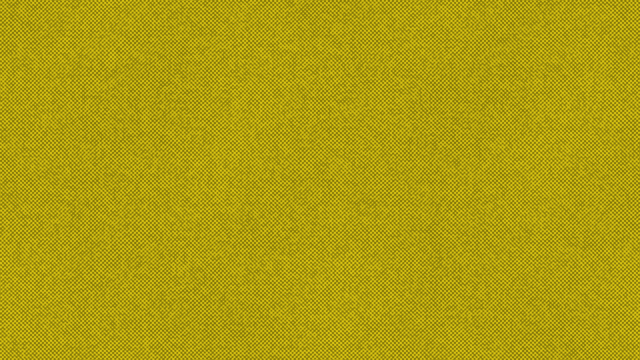
Write a WebGL 2 fragment shader that draws this texture.

```glsl
#version 300 es
precision highp float;
// Fine yellow woven cloth: a smooth checker of raised and sunken stitches.
// Cellular wear at the corners joins neighbours into short diagonal strokes;
// layered sines make the yarns wander and leave faint broad tone changes.

uniform vec2 u_resolution;
out vec4 outColor;

const float REPEATS_DOWN = 90.0;    // one repeat is two threads
const vec3 DYE = vec3(1.0, 0.902, 0.08);
const float MEAN_TONE = 0.683;
const float RELIEF = 0.165;         // raised to mean brightness
const float FIRMNESS = 1.6;         // flatness of stitch tops
const float JOIN_WEAR = 0.55;       // strength of diagonal joins
const float YARN_WEAR = 0.012;      // variation between whole yarns
const float WANDER = 0.10;          // yarn drift, in repeats
const float BLOTCH = 0.007;         // broad uneven dye
const float PI = 3.14159;

float hash(vec2 p) {
    vec3 q = fract(p.xyx * vec3(0.1031, 0.1030, 0.0973));
    q += dot(q, q.yzx + 33.33);
    return fract((q.x + q.y) * q.z);
}

// Smooth random values, one for each stitch corner, from -0.5 to 0.5
float cornerWear(vec2 p) {
    vec2 cell = floor(p);
    vec2 f = smoothstep(0.0, 1.0, fract(p));
    float low = mix(hash(cell), hash(cell + vec2(1, 0)), f.x);
    float high = mix(hash(cell + vec2(0, 1)), hash(cell + vec2(1, 1)), f.x);
    return mix(low, high, f.y) - 0.5;
}

// Relief of the cloth from -1 to 1, with p measured in threads
float weave(vec2 p) {
    float checker = sin(PI * p.x) * sin(PI * p.y);
    float height = FIRMNESS * (checker + JOIN_WEAR * cornerWear(p));
    return tanh(height) / tanh(FIRMNESS);
}

// Slow dye variation, with p in canvas heights
float blotches(vec2 p) {
    float tone = sin(p.x * 7.1 + 1.4 * sin(p.y * 5.3)) * sin(p.y * 6.2 + 0.8);
    return tone + 0.6 * sin(p.x * 13.7 - p.y * 4.1 + 2.0);
}

void main() {
    vec2 p = gl_FragCoord.xy / u_resolution.y;

    // Threads drift gently across the cloth
    vec2 drift = sin(p.yx * vec2(23.0, 19.0) + 2.0 * sin(p * 11.0));
    vec2 threads = 2.0 * (p * REPEATS_DOWN + WANDER * drift);

    vec2 yarn = floor(threads);
    float warp = hash(vec2(yarn.x, 911.0)) - 0.5;
    float weft = hash(vec2(577.0, yarn.y)) - 0.5;

    float tone = MEAN_TONE + RELIEF * weave(threads);
    tone += (warp + weft) * YARN_WEAR + BLOTCH * blotches(p);
    outColor = vec4(DYE * clamp(tone, 0.0, 1.0), 1.0);
}
```
